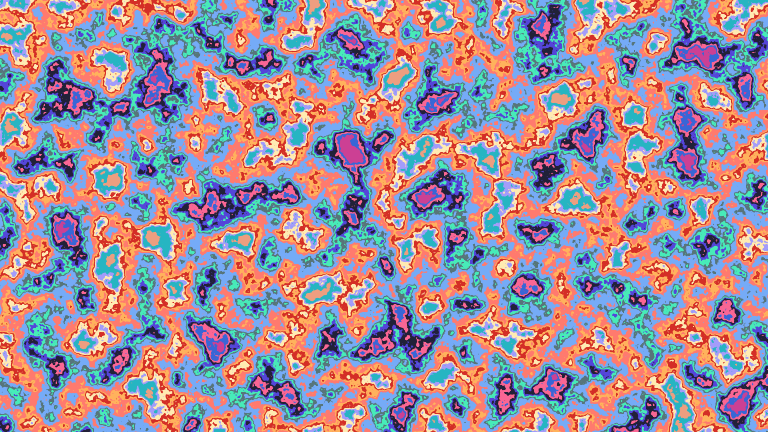
A Shadertoy shader for this texture:

```glsl
// Crowded contour bands in bright colours, like a map of tiny rough islands.
// Rotated octaves of gradient noise form a height field, which is then cut
// into flat colours at uneven levels, from deep basins to high peaks.

vec2 gradientAt(vec2 cell) {
    vec3 h = fract(cell.xyx * vec3(0.1031, 0.1030, 0.0973));
    h += dot(h, h.yzx + 33.33);
    float angle = 6.28318 * fract((h.x + h.y) * h.z);
    return vec2(cos(angle), sin(angle));
}

float gradientNoise(vec2 p) {
    vec2 cell = floor(p);
    vec2 f = p - cell;
    vec2 blend = f * f * f * (f * (f * 6.0 - 15.0) + 10.0);
    vec2 right = vec2(1, 0), up = vec2(0, 1);
    float a = dot(gradientAt(cell), f);
    float b = dot(gradientAt(cell + right), f - right);
    float c = dot(gradientAt(cell + up), f - up);
    float d = dot(gradientAt(cell + 1.0), f - 1.0);
    return mix(mix(a, b, blend.x), mix(c, d, blend.x), blend.y);
}

// Layered noise, scaled to a standard deviation near one
float heightField(vec2 p) {
    float sum = 0.0, amplitude = 4.0;
    mat2 turn = mat2(0.8, 0.6, -0.6, 0.8);
    for (int octave = 0; octave < 5; octave++) {
        sum += amplitude * gradientNoise(p);
        p = turn * p * 2.03 + vec2(17.3, 41.7);
        amplitude *= 0.52;
    }
    return sum;
}

void mainImage(out vec4 fragColor, in vec2 fragCoord) {
    vec2 uv = fragCoord / iResolution.y;
    float height = heightField(uv * 9.0 + vec2(63.2, 28.6));

    // Band colours from the lowest basin to the highest peak
    vec3 bands[15] = vec3[15](
        vec3(0.80, 0.25, 0.58),  // berry
        vec3(0.22, 0.40, 0.84),  // deep blue
        vec3(0.98, 0.40, 0.58),  // pink
        vec3(0.13, 0.13, 0.22),  // ink
        vec3(0.33, 0.27, 0.85),  // indigo
        vec3(0.28, 0.92, 0.72),  // mint
        vec3(0.34, 0.46, 0.48),  // slate
        vec3(0.46, 0.67, 0.97),  // sky
        vec3(1.00, 0.48, 0.43),  // coral
        vec3(1.00, 0.70, 0.36),  // orange
        vec3(0.83, 0.18, 0.15),  // red
        vec3(1.00, 0.92, 0.70),  // cream
        vec3(0.64, 0.61, 0.98),  // lavender
        vec3(0.15, 0.71, 0.76),  // teal
        vec3(0.93, 0.62, 0.50)); // tan
    float levels[14] = float[14](-2.5, -2.05, -1.65, -1.28, -0.99, -0.68, -0.44,
                                 0.07, 0.49, 0.77, 1.08, 1.41, 1.70, 2.35);

    // Paint each band over the one below, with a pixel-wide soft edge
    float edge = 0.5 * fwidth(height) + 0.0001;
    vec3 color = bands[0];
    for (int i = 0; i < 14; i++) {
        float cover = smoothstep(levels[i] - edge, levels[i] + edge, height);
        color = mix(color, bands[i + 1], cover);
    }
    fragColor = vec4(color, 1.0);
}
```
